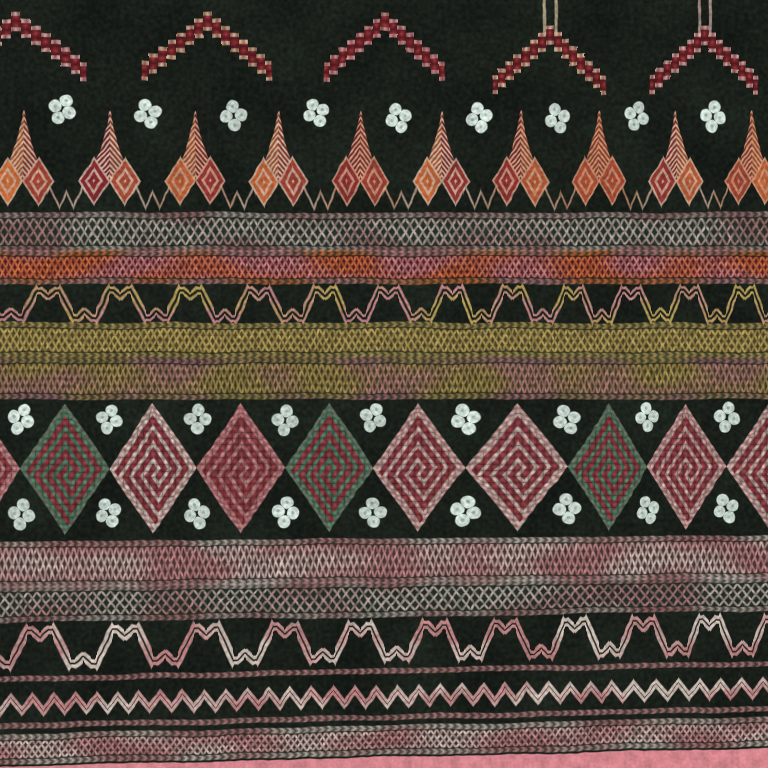
Write a WebGL 1 fragment shader that draws this pattern.

```glsl
precision highp float;
// Dark embroidered cloth: arches, spires, spiral diamonds, sequin flowers and stitched bands.
uniform vec2 u_resolution;

#define CLOTH vec3(.105, .125, .105)
#define CREAM vec3(.80, .74, .70)
#define WHITE vec3(.84, .90, .86)
#define RED vec3(.50, .17, .19)
#define ROSE vec3(.72, .50, .50)
#define ORANGE vec3(.76, .42, .23)
#define OLIVE vec3(.33, .29, .17)
#define GOLD vec3(.69, .60, .34)
#define GREEN vec3(.24, .48, .37)
#define HEM vec3(.83, .52, .55)
#define RIPPLE .28

vec2 q; // percent of the canvas, y downward
vec3 c; // cloth colour so far

void paint(vec3 tint, float mask) { c = mix(c, tint, clamp(mask, 0., 1.)); }
float hash(float a, float b) { return fract(sin(a * 127.1 + b * 311.7) * 4375.85); }

float corner(vec2 i, vec2 f, vec2 o) {
  float a = 6.2832 * hash(i.x + o.x, i.y + o.y);
  return dot(vec2(cos(a), sin(a)), f - o);
}
// Gradient noise
float noise(vec2 p) {
  vec2 i = floor(p), f = fract(p), w = f * f * (3. - 2. * f);
  return mix(mix(corner(i, f, vec2(0)), corner(i, f, vec2(1, 0)), w.x),
             mix(corner(i, f, vec2(0, 1)), corner(i, f, vec2(1)), w.x), w.y);
}

float fill(float d) {
  float s = .06 + 50. / u_resolution.y;
  return 1. - smoothstep(-s, s, d);
}
float line(float d, float w) { return fill(abs(d) - w); }
float tri(float x) { return abs(fract(x) - .5) * 2.; }

// Stretch that tightens repeats toward the right
float squeeze(float k) { return q.x * (1. - k + k * q.x * .01); }

// Offset from the nearest repeat, and its index
vec2 repeat(float x, float start, float period) {
  float i = floor((x - start) / period + .5);
  return vec2(x - start - i * period, i);
}

vec3 dye(vec3 a, vec3 b) { return mix(a, b, smoothstep(-.3, .3, noise(q * vec2(.11, .25)))); }

// Row of slanted stitches
float rope(float y) {
  y = abs(q.y - y);
  return fill(y - .36) * mix(.25, .85, tri(q.x * .95 + y * .8));
}

// Lattice strip between two ropes
void band(float mid, float halfH, float period, vec3 ground, vec3 thread) {
  float y = q.y - mid, s = tri(q.x / period), e = tri(.5 * y / halfH);
  float d = min(abs(s - e), abs(s + e - 1.)) / length(vec2(2. / period, 1. / halfH));
  float inside = fill(abs(y) - halfH);
  paint(ground, inside * .85);
  paint(thread, line(d, .15) * inside * (.8 + .6 * noise(q * 1.7)));
  paint(thread, rope(mid - halfH - .45) + rope(mid + halfH + .45));
}

// Notched plateau wave, crest at whole t
float crest(float t) {
  float a = abs(fract(t + .5) - .5);
  return clamp(1.75 - a * 5., 0., 1.) - .22 * max(0., 1. - a * 10.) + .22 * max(0., a * 10. - 4.);
}
void wave(float start, float period, float base, float height, float w, vec3 thread) {
  float t = (squeeze(.155) - start) / period, e = .015;
  float slope = height * (crest(t + e) - crest(t - e)) / (2. * e * period);
  float d = (q.y - base + height * crest(t)) / sqrt(1. + slope * slope);
  paint(thread, line(abs(d) - .31, w));
}

// Four sequins around a centre
void flower(vec2 p, float seed) {
  float a = hash(seed, 3.) * .9 - .45;
  p = abs(mat2(cos(a), sin(a), -sin(a), cos(a)) * p);
  float d = min(length(p - vec2(.95, 0)), length(p - vec2(0, 1.2)));
  paint(WHITE * (.9 + .1 * hash(seed, 8.)), fill(d - .82));
  paint(WHITE * .66, fill(d - .2) * .7);
}

void arches() {
  vec2 r = repeat(squeeze(.155), 1.8, 22.2);
  float a = abs(r.x), late = step(2.5, r.y), apex = 2.8 + 1.8 * late;
  float d = abs(q.y - apex - floor(a / 1.1 + .5) * .92), leg = fill(a - 7.9);
  vec3 edge = mix(CREAM, mod(r.y, 2.) > .5 ? GOLD : ROSE, .2 + .75 * hash(r.y, 4.));
  paint(RED * (.65 + .6 * tri(r.x / 1.1) * tri(q.y / 1.1)), leg * fill(d - 1.25));
  paint(edge, leg * line(d - 1., .26) * mix(.45, 1., tri(r.x / .8)));
  paint(edge, late * fill(q.y - apex) * line(a - .8, .22) * .8);
}

void spires() {
  vec2 r = repeat(squeeze(.08), 2.77, 10.55);
  float t = abs(r.x), h = clamp((q.y - 14.4) / 9.4, 0., 1.);
  float body = fill(t - 2.6 * pow(h, 1.4) - .1) * fill(abs(q.y - 19.) - 4.6);
  float gem = abs(t - 1.85) / 1.85 + abs(q.y - 23.6) / 3.1;
  vec3 tint = mix(RED, ORANGE, hash(r.y, step(0., r.x) + 5.));
  vec3 pale = mix(CREAM, ORANGE, .6 * hash(r.y, 9.));
  paint(tint * .8, body);
  paint(pale, body * line(tri((q.y - t * 1.3) / 1.5) * .5 - .25, .13));
  paint(tint, fill(gem * 1.6 - 1.6));
  paint(pale, line(tri(gem * 2.) * .45 - .4, .13) * fill(gem * 1.6 - 1.7) * .85);
  paint(pale, line((q.y - 24.3 - 2.7 * tri((t - 4.4) / 2.4)) * .4, .13) * fill(2.9 - t) * .8);
}

void diamonds() {
  float bump = (q.x - 75.) / 12., x = q.x - 2.4 * exp(-bump * bump), pitch = .25;
  vec2 r = repeat(x, 8.46, 11.46), g = repeat(x, 2.73, 11.46), p = vec2(r.x / 5.7, (q.y - 60.9) / 8.3);
  float a = p.x + p.y, b = p.x - p.y, edge = max(abs(a), abs(b));
  float spiral = max(abs(a - pitch * step(b, 0.)), abs(b)) / pitch, inside = fill(edge * 4.6 - 4.6);
  float stitch = mix(.6, 1.1, sqrt(tri(r.x * 1.2) * tri(q.y * 1.2)));
  vec3 pale = mix(mix(CREAM, ROSE, hash(r.y, 2.)), GREEN, .85 * step(mod(r.y + .5, 3.), 1.));
  paint(mix(RED, ROSE, .25) * stitch, inside);
  paint(pale * stitch, inside * line((fract(spiral) - .5) * pitch * 4.6, .22));
  paint(pale, line(edge * 4.6 - 4.46, .2) * mix(.4, 1., tri(q.y * 1.1)));
  flower(vec2(g.x, q.y - 54.8 + .5 * hash(g.y, 1.)), g.y);
  flower(vec2(g.x, q.y - 66.8 + .5 * hash(g.y, 6.)), g.y + 20.);
}

void main() {
  q = 100. * gl_FragCoord.xy / u_resolution.y;
  q.y = 100. - q.y;
  c = CLOTH * (1. + .3 * noise(q * .12) + .3 * noise(q * 1.6));
  // Tilt and ripple
  q.y += (q.x * .01 - .5) * 2.4 * smoothstep(50., 100., q.y);
  q += RIPPLE * vec2(noise(q * .13), noise(q * .13 + 40.)) + .12 * noise(q * .9);
  arches();
  spires();
  vec2 f = repeat(squeeze(.08), 7.5, 10.6);
  flower(vec2(f.x, q.y - 13.6 - 2. * hash(f.y, 7.)), f.y + 50.);
  // Bands and waves
  vec3 pale = dye(CREAM, ROSE);
  band(30.2, 1.75, 2.2, CLOTH * 1.6, pale * .88);
  band(34.8, 1.4, 1.6, RED * .75, dye(ORANGE, ROSE));
  wave(5.34, 8.29, 41.4, 3.6, .17, dye(ROSE, GOLD));
  band(44.3, 1.5, 1.7, OLIVE, GOLD);
  band(49.3, 1.9, 1.5, OLIVE * .85, dye(GOLD, ROSE) * .9);
  diamonds();
  band(73., 2.1, 1.6, ROSE * .45, pale);
  band(78., 1.5, 2.4, CLOTH * 1.5, pale * .9);
  wave(4.45, 9.65, 85.6, 4.2, .22, pale);
  paint(ROSE, rope(87.4) + rope(93.4));
  paint(pale, line(abs(q.y - 89.8 - 1.8 * tri(q.x / 2.8)) * .61 - .22, .2));
  band(96.4, 1.15, 1.7, ROSE * .4, pale);
  // Worn threads, then the hem
  c *= .97 + .22 * noise(q * 2.3) + .12 * noise(q * .5);
  paint(HEM * (1. + .15 * noise(q * .8) + .1 * noise(q * 2.5)), fill(98.6 - q.y));
  gl_FragColor = vec4(clamp(c, 0., 1.), 1);
}
```
